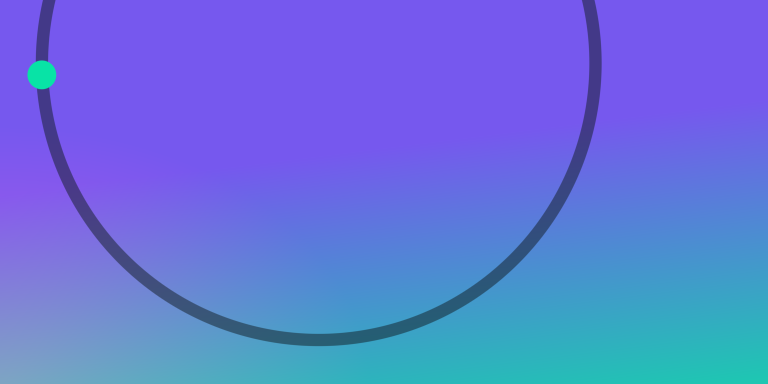
This background is drawn by a Shadertoy shader. Its source:

```glsl
// Coverage of a signed distance, softened over about one pixel
float coverage(float dist) {
    float pixel = 1.0 / iResolution.y;
    return 1.0 - smoothstep(-0.7 * pixel, 0.7 * pixel, dist);
}

void mainImage(out vec4 fragColor, in vec2 fragCoord) {
    // One unit is the canvas height
    vec2 p = fragCoord / iResolution.y;

    // Tilted gradient, flat violet above a slanted line
    vec3 violet = vec3(0.463, 0.345, 0.933);
    vec3 teal = vec3(0.12, 0.775, 0.70);
    float slope = clamp((0.492 + 0.125 * p.x - p.y) / 0.725, 0.0, 1.0);
    vec3 color = mix(violet, teal, slope);

    // Warm elliptical glow in the lower left corner
    float glow = max(0.0, 1.0 - length(p / vec2(0.96, 0.67)));
    color += vec3(0.26, 0.01, -0.01) * glow;

    // Translucent dark ring
    float ring = abs(length(p - vec2(0.830, 0.8354)) - 0.7208) - 0.016;
    color = mix(color, vec3(0.06, 0.10, 0.13), 0.5 * coverage(ring));

    // Bright dot on the ring
    float dot_ = length(p - vec2(0.109, 0.805)) - 0.0375;
    color = mix(color, vec3(0.03, 0.89, 0.65), coverage(dot_));

    fragColor = vec4(color, 1.0);
}
```
